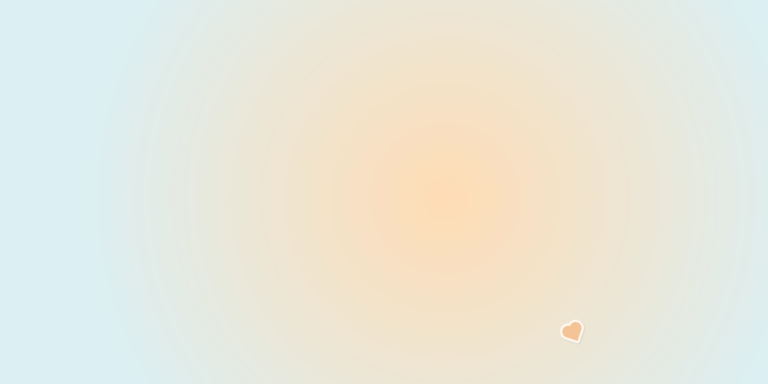
A Shadertoy shader for this background:

```glsl
// A soft peach radial glow on pale blue, with a small tilted heart sticker.

const vec3 SKY = vec3(0.861, 0.938, 0.952);
const vec3 PEACH = vec3(1.000, 0.863, 0.706);
const vec3 HEART_FILL = vec3(0.955, 0.765, 0.590);
const vec3 HEART_RIM = vec3(0.995, 0.975, 0.945);
const vec3 SHADOW = vec3(0.70, 0.66, 0.58);

// Coverage of a shape from its signed distance
float coverage(float dist, float softness) {
    return 1.0 - smoothstep(-softness, softness, dist);
}

vec2 rotate(vec2 p, float angle) {
    float c = cos(angle), s = sin(angle);
    return vec2(c * p.x - s * p.y, s * p.x + c * p.y);
}

// Signed distance to a unit heart with its tip at the origin
float heartDistance(vec2 p) {
    p.x = abs(p.x);
    if (p.x + p.y > 1.0) {
        return length(p - vec2(0.25, 0.75)) - sqrt(2.0) / 4.0;
    }
    vec2 toNotch = p - vec2(0.0, 1.0);
    vec2 toSide = p - 0.5 * max(p.x + p.y, 0.0);
    float nearest = min(dot(toNotch, toNotch), dot(toSide, toSide));
    return sqrt(nearest) * sign(p.x - p.y);
}

float placedHeart(vec2 p, vec2 tip, float size, float tilt) {
    return size * heartDistance(rotate(p - tip, -tilt) / size);
}

// Linear radial falloff with faint alternating warm and green rings
vec3 glow(vec2 p, vec2 center, float radius) {
    float r = length(p - center);
    float t = clamp(r / radius, 0.0, 1.0);
    float ring = cos(6.2832 * (r - 0.20) / 0.28);
    vec3 tint = vec3(0.003, -0.003, 0.002) * ring;
    return mix(PEACH, SKY, t) + tint * smoothstep(0.0, 0.15, t) * (1.0 - t);
}

// Rimmed heart with a slight drop shadow
vec3 addSticker(vec3 color, vec2 p, vec2 tip, float size, float tilt, float pixel) {
    float rim = 0.006;
    float dist = placedHeart(p, tip, size, tilt);
    float shade = placedHeart(p - vec2(0.002, -0.002), tip, size, tilt) - rim;
    color = mix(color, SHADOW, 0.35 * coverage(shade, 0.004));
    color = mix(color, HEART_RIM, coverage(dist - rim, pixel));
    return mix(color, HEART_FILL, coverage(dist, pixel));
}

void mainImage(out vec4 fragColor, in vec2 fragCoord) {
    // Heights as units; x is scaled to span 0 to 2
    vec2 p = fragCoord / iResolution.xy * vec2(2.0, 1.0);
    float pixel = 1.0 / iResolution.y;

    vec3 color = glow(p, vec2(1.159, 0.484), 0.94);
    color = addSticker(color, p, vec2(1.504, 0.112), 0.0435, 0.464, pixel);
    fragColor = vec4(color, 1.0);
}
```
